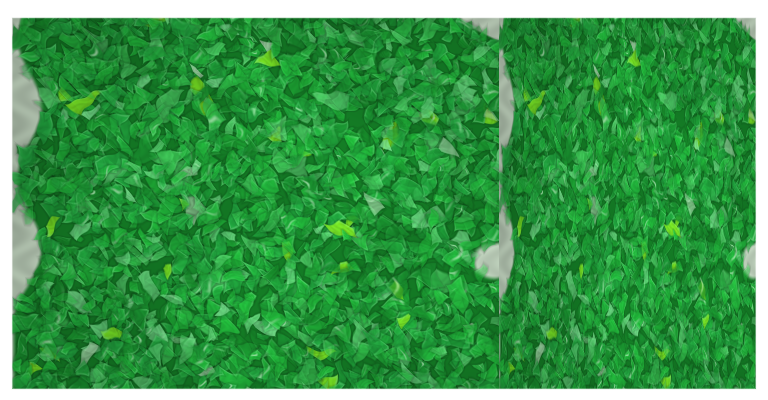
Write a WebGL 1 fragment shader that draws this texture.

```glsl
precision highp float;
uniform vec2 u_resolution;

const vec3 DEEP = vec3(0.08, 0.50, 0.15);
const vec3 GREEN = vec3(0.125, 0.62, 0.24);
const vec3 BRIGHT = vec3(0.125, 0.69, 0.22);
const vec3 PALE = vec3(0.42, 0.78, 0.50);
const vec3 LIME = vec3(0.45, 0.82, 0.12);
const vec3 TABLE = vec3(0.72, 0.79, 0.71);

vec4 hash4(vec2 cell, float seed) {
  vec4 k = vec4(dot(cell, vec2(127.1, 311.7)), dot(cell, vec2(269.5, 183.3)),
                dot(cell, vec2(419.2, 371.9)), dot(cell, vec2(73.7, 157.3)));
  return fract(sin(k + seed * 17.31) * 43758.55);
}

// Positive inside the heap, negative on the bare table
float heap(vec2 p) {
  float left = p.x - smoothstep(0.14, 0.26, p.y) * (0.04 + 0.03 * sin(p.y * 18.0 + 1.5));
  float corner = 2.07 - p.x - p.y + 0.02 * sin(p.y * 60.0);
  float notch = length((p - vec2(1.21, 0.32)) * vec2(0.8, 1.0)) - 0.04;
  return min(left, min(corner, notch));
}

// Irregular five-sided flake
float shard(vec2 p, vec4 h) {
  float d = -1.0;
  for (int i = 0; i < 5; i++) {
    float k = float(i);
    float a = 1.2566 * k + 0.4 * sin(h.x * 40.0 + k * 2.4);
    float r = 0.32 + 0.12 * sin(h.y * 50.0 + k * 3.7);
    d = max(d, dot(p, vec2(cos(a), sin(a))) - r);
  }
  return d;
}

vec3 flakeColor(float t, float odd) {
  vec3 c = mix(DEEP, GREEN, smoothstep(0.0, 0.36, t));
  c = mix(c, BRIGHT, smoothstep(0.4, 0.68, t));
  c = mix(c, PALE, smoothstep(0.80, 1.0, t));
  c = mix(c, LIME, step(0.982, odd));
  return mix(c, TABLE, 0.8 * step(odd, 0.014));
}

// Lays one scattered layer of translucent flakes over the colour
vec3 layFlakes(vec3 col, vec2 p, float seed, float density, float aa) {
  vec2 curl = sin(p.yx * 47.0 + seed * vec2(2.1, 3.3)) + 0.5 * sin(p.yx * 113.0 + p * 60.0 + seed);
  vec2 g = (p + 0.006 * curl) * density + seed * 7.37;
  for (int j = -1; j <= 1; j++) {
    for (int i = -1; i <= 1; i++) {
      vec2 cell = floor(g) + vec2(float(i), float(j));
      vec4 h = hash4(cell, seed);
      vec4 m = hash4(cell + 31.7, seed + 3.0);
      vec2 center = cell + 0.2 + 0.6 * h.xy;
      float present = step(m.x, 0.72) * step(0.0, heap((center - seed * 7.37) / density));
      float a = h.z * 6.2832;
      vec2 q = mat2(cos(a), -sin(a), sin(a), cos(a)) * (g - center);
      float grow = mix(0.85, 1.7, m.x);
      q *= vec2(mix(0.7, 1.1, h.w), mix(1.25, 0.9, h.w)) * grow;
      float d = shard(q, h) / (density * grow);

      // Faint contact shadow, body with a tilt gradient, then the glossy rim
      float inside = present * smoothstep(aa, -aa, d);
      col *= 1.0 - 0.13 * present * (1.0 - inside) * smoothstep(0.007, 0.0, d);
      vec3 body = flakeColor(m.y, m.z);
      body *= 1.0 + 0.26 * q.y + 0.04 * sin(q.x * 17.0 + 4.0 * sin(q.y * 9.0 + a));
      float rim = smoothstep(0.004, 0.0, abs(d + 0.002)) * smoothstep(0.0, 0.4, q.y + 0.4 * q.x);
      body = mix(body, vec3(0.46, 0.82, 0.53), 0.5 * rim);

      // Curved reflections on some of the flakes
      float bend = q.y - 0.08 + 0.08 * sin(q.x * 8.0 + a);
      float glint = smoothstep(0.11, 0.0, abs(bend)) * smoothstep(0.36, 0.05, abs(q.x));
      body = mix(body, vec3(0.76, 0.93, 0.77), 0.8 * glint * smoothstep(0.74, 1.0, m.w));
      float cover = mix(0.42, 0.88, max(h.w, step(0.982, m.z)));
      col = mix(col, body, inside * cover);
    }
  }
  return col;
}

void main() {
  vec2 uv = gl_FragCoord.xy / u_resolution;
  float pixel = 1.0 / u_resolution.y;

  // Wide panel on the left, the same heap squeezed sideways on the right
  float squeezed = step(0.65, uv.x);
  vec2 p = vec2((uv.x - mix(0.016, 0.65, squeezed)) * 1.925, uv.y - 0.028);
  p.x *= mix(1.0, 1.895, squeezed);
  float aa = pixel * mix(0.9, 1.3, squeezed);

  // Table with faint mottling, dark floor beneath the heap
  vec3 col = TABLE * (0.97 + 0.05 * sin(p.x * 70.0 + 3.0 * sin(p.y * 45.0)));
  col = mix(col, DEEP * 0.9, smoothstep(-0.004, 0.012, heap(p)));

  for (int i = 0; i < 7; i++) {
    float k = float(i);
    float density = 10.0 + 14.0 * fract(k * 0.618 + 0.1);
    col = layFlakes(col, p, k + 1.0, density, aa);
  }

  // Uneven light: dim at the left and lower corners, brighter right of centre
  float light = 1.06 - 0.18 * smoothstep(0.2, 0.85, length((p - vec2(0.78, 0.42)) * vec2(0.9, 1.1)));
  light += 0.03 * sin(p.x * 11.0 + 2.0 * sin(p.y * 9.0));
  col *= light;

  // White margin around both panels
  vec2 edge = min(uv - vec2(0.016, 0.028), vec2(0.984, 0.955) - uv) * vec2(1.925, 1.0);
  float frame = smoothstep(-pixel, pixel, min(edge.x, edge.y));
  gl_FragColor = vec4(mix(vec3(1.0), clamp(col, 0.0, 1.0), frame), 1.0);
}
```
